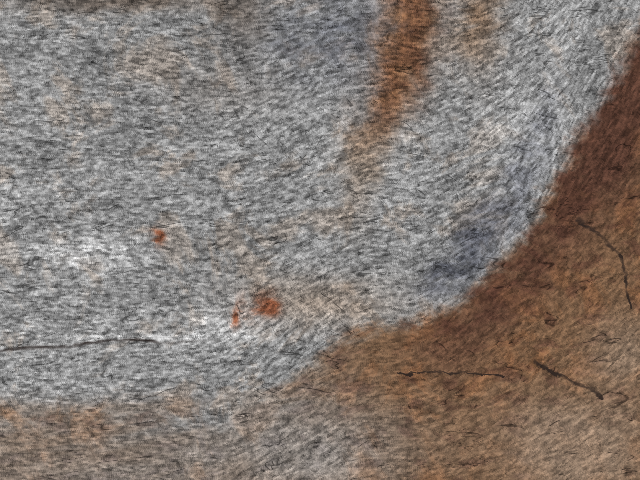
Reproduce this texture procedurally as a Shadertoy shader.

```glsl
// Folded grey schist with a rusty lower-right flank, quartz lenses and cracks.

const float GRAIN_SCALE = 185.0;  // fine mineral cells per canvas height
const float STREAK_SCALE = 75.0;  // coarser foliation cells
const float GRAIN_CONTRAST = 0.72;
const float STREAK_CONTRAST = 0.28;
const float EDGE_WARP = 0.02;     // raggedness of the stain borders
const vec3 GREY = vec3(0.56);
const vec3 SLATE = vec3(0.30, 0.31, 0.35);
const vec3 QUARTZ = vec3(0.73);
const vec3 TAN = vec3(0.58, 0.50, 0.43);
const vec3 RUST = vec3(0.46, 0.35, 0.26);
const vec3 MAROON = vec3(0.32, 0.21, 0.17);
const vec3 OCHRE = vec3(0.51, 0.36, 0.25);
const vec3 UMBER = vec3(0.34, 0.29, 0.25);
const vec3 CRACK = vec3(0.17, 0.14, 0.13);

vec2 hash2(vec2 p) {
    vec3 q = fract(p.xyx * vec3(0.1031, 0.1030, 0.0973));
    q += dot(q, q.yzx + 33.33);
    return fract((q.xx + q.yz) * q.zy);
}

// Cellular noise: tone of the nearest cell, darker at its rim.
float cells(vec2 p) {
    vec2 base = floor(p), f = p - base;
    float best = 8.0, tone = 0.0;
    for (int j = -1; j <= 1; j++)
    for (int i = -1; i <= 1; i++) {
        vec2 o = vec2(i, j), h = hash2(base + o), r = o + h - f;
        float d = dot(r, r);
        if (d < best) { best = d; tone = fract(h.x * 7.3 + h.y * 5.1); }
    }
    return tone - 0.4 * best - 0.42;
}

// Layered, self-warping sines, roughly -1 to 1.
float mottle(vec2 p) {
    float sum = 0.0, amp = 0.6;
    for (int i = 0; i < 6; i++) {
        p = mat2(1.36, 1.1, -1.1, 1.36) * p + 0.8 * sin(p.yx * 1.1 + 1.7);
        sum += amp * sin(p.x) * cos(p.y);
        amp *= 0.68;
    }
    return sum;
}

// Cells averaged briefly along the foliation direction.
float foliation(vec2 p, vec2 dir) {
    return (cells(p - 0.75 * dir) + cells(p) + cells(p + 0.75 * dir)) / 3.0;
}

float blob(vec2 p, float x, float y, float rx, float ry) {
    vec2 q = (p - vec2(x, y)) / vec2(rx, ry);
    return exp(-dot(q, q));
}

float band(float x, float center, float width) {
    float q = (x - center) / width;
    return exp(-q * q);
}

float stroke(vec2 p, vec2 a, vec2 b, float width) {
    vec2 ab = b - a, ap = p - a;
    float d = length(ap - ab * clamp(dot(ap, ab) / dot(ab, ab), 0.0, 1.0));
    return 1.0 - smoothstep(width * 0.3, width * 1.5, d);
}

// Height of the fold between grey rock and rusty flank.
float foldHeight(float x) {
    return 0.14 + 0.19 * smoothstep(0.42, 0.8, x) + 0.63 * pow(max(x - 0.85, 0.0) / 0.48, 1.6);
}

void mainImage(out vec4 fragColor, in vec2 fragCoord) {
    vec2 p = fragCoord / iResolution.y, roughScale = vec2(24.0, 44.0);
    float broad = mottle(p * vec2(4.0, 7.0)), fine = mottle(p * 15.0 + 9.0);
    float rough = mottle(p * roughScale);
    vec2 w = p + EDGE_WARP * vec2(fine + 0.5 * rough, broad + 0.3 * rough);

    // Fold geometry and grain
    float slope = (foldHeight(p.x + 0.01) - foldHeight(p.x - 0.01)) / 0.02;
    float depth = (foldHeight(p.x) - p.y) / sqrt(1.0 + slope * slope);
    depth += EDGE_WARP * (0.6 * fine + 0.5 * broad + 0.6 * rough);
    float angle = atan(slope) * exp(-2.0 * abs(depth)) + 0.15 * broad;
    vec2 dir = vec2(cos(angle), sin(angle));
    float grain = foliation(p * GRAIN_SCALE, dir) + 0.3 * cells(p * GRAIN_SCALE * 1.3 + 7.0);
    float streak = foliation(p * STREAK_SCALE + 3.0, dir);

    // Grey rock, slate shadows and warm weathering
    vec3 col = GREY * (1.0 + 0.05 * broad + 0.06 * fine);
    col = mix(col, TAN, 0.35 * smoothstep(0.1, 0.9, fine - 0.5 * broad));
    float slate = band(depth, -0.055, 0.045) * smoothstep(0.82, 0.95, p.x) * smoothstep(1.2, 1.08, p.x);
    slate += 0.6 * blob(w, 0.76, 0.94, 0.09, 0.1) + 0.4 * blob(w, 0.62, 0.92, 0.12, 0.08);
    col = mix(col, SLATE, clamp(slate * (0.7 + 0.4 * rough), 0.0, 0.8));
    col = mix(col, QUARTZ, 0.4 * blob(w, 1.08, 0.7, 0.08, 0.16));
    float brown = blob(w, 0.24, 1.0, 0.22, 0.025) + 0.7 * blob(w, 0.5, 0.96, 0.05, 0.06);
    brown += 0.35 * blob(w, 0.45, 0.82, 0.13, 0.05);
    col = mix(col, UMBER, min(0.7 * brown, 0.8));

    // Rust seams descending from the top
    float seamX = 0.742 + 0.115 * smoothstep(0.58, 0.95, p.y);
    float seam = band(w.x, seamX, mix(0.032, 0.062, smoothstep(0.5, 0.9, p.y))) * smoothstep(0.44, 0.76, p.y);
    vec3 seamColor = mix(MAROON, OCHRE, 0.65 + 0.3 * rough);
    col = mix(col, mix(TAN * 0.9, seamColor, smoothstep(0.65, 0.82, p.y)), 0.95 * seam);
    col = mix(col, RUST, 0.7 * blob(w, 1.0, 0.96, 0.04, 0.1));
    col = mix(col, TAN, 0.6 * blob(w, 0.66, 0.37, 0.16, 0.05));

    // Rusty flank: maroon rim, ochre patches, tan faces
    vec3 flank = mix(RUST, OCHRE, smoothstep(-0.2, 0.8, fine));
    flank = mix(flank, MAROON, 0.55 * smoothstep(0.0, 0.9, rough - 0.4 * broad));
    float rim = band(depth, 0.06, 0.055) * smoothstep(0.78, 1.0, p.x) + blob(w, 1.27, 0.76, 0.1, 0.2);
    flank = mix(flank, MAROON, clamp(rim * (0.72 + 0.3 * rough), 0.0, 0.9));
    float face = blob(w, 1.2, 0.07, 0.17, 0.1) + 0.7 * blob(w, 1.3, 0.27, 0.08, 0.08);
    flank = mix(flank, TAN, min(face, 0.8));
    float stain = smoothstep(-0.015, 0.035, depth) * mix(0.42 + 0.25 * broad, 0.97, smoothstep(0.42, 0.86, p.x));
    stain += 0.35 * band(w.y, 0.145, 0.025) * smoothstep(0.5, 0.35, p.x);
    stain = clamp(stain * (1.0 - 0.7 * blob(w, 0.66, 0.06, 0.2, 0.11)), 0.0, 1.0);
    col = mix(col, flank, stain);

    // Quartz lenses, vein and rust spots
    float veinY = 0.277 + 0.02 * smoothstep(0.0, 0.25, p.x) + 0.003 * (sin(p.x * 31.0) + rough);
    float vein = band(p.y, veinY, 0.007) * smoothstep(0.12, 0.2, p.x) * smoothstep(0.57, 0.48, p.x);
    float lens = blob(w, 0.18, 0.475, 0.14, 0.024) + blob(w, 0.49, 0.33, 0.075, 0.035);
    col = mix(col, QUARTZ, min(0.85 * (lens + vein), 0.9));
    float spots = blob(w, 0.34, 0.5, 0.016, 0.02) + blob(w, 0.495, 0.35, 0.014, 0.018);
    spots += blob(w, 0.552, 0.358, 0.022, 0.017);
    col = mix(col, OCHRE * vec3(0.95, 0.7, 0.6), min(spots, 0.8));

    // Grain, relief lit from the upper left, broken partings
    float relief = rough - mottle((p + vec2(0.002, -0.003)) * roughScale);
    float texture_ = GRAIN_CONTRAST * grain + STREAK_CONTRAST * streak;
    col *= 1.0 + mix(1.0, 0.7, stain) * texture_ + 0.13 * clamp(relief, -1.0, 1.0);
    float parting = 1.0 - smoothstep(0.0, 0.07, abs(mottle(p * vec2(5.0, 13.0))));
    col *= 1.0 - 0.4 * parting * smoothstep(0.0, 0.5, rough);

    // Cracks
    vec2 c = p + 0.007 * vec2(fine, rough), bend = vec2(1.29, 0.465);
    float crack = stroke(c, vec2(1.205, 0.54), bend, 0.004) + stroke(c, bend, vec2(1.315, 0.36), 0.003);
    crack += stroke(c, vec2(0.83, 0.225), vec2(1.05, 0.22), 0.002);
    crack += stroke(c, vec2(1.12, 0.245), vec2(1.25, 0.175), 0.004);
    crack += 0.7 * band(p.y, veinY - 0.008, 0.003) * smoothstep(0.45, 0.3, p.x);
    col = mix(col, CRACK, clamp(crack * (0.75 + 0.5 * rough), 0.0, 0.85));
    fragColor = vec4(clamp(col, 0.0, 1.0), 1.0);
}
```
